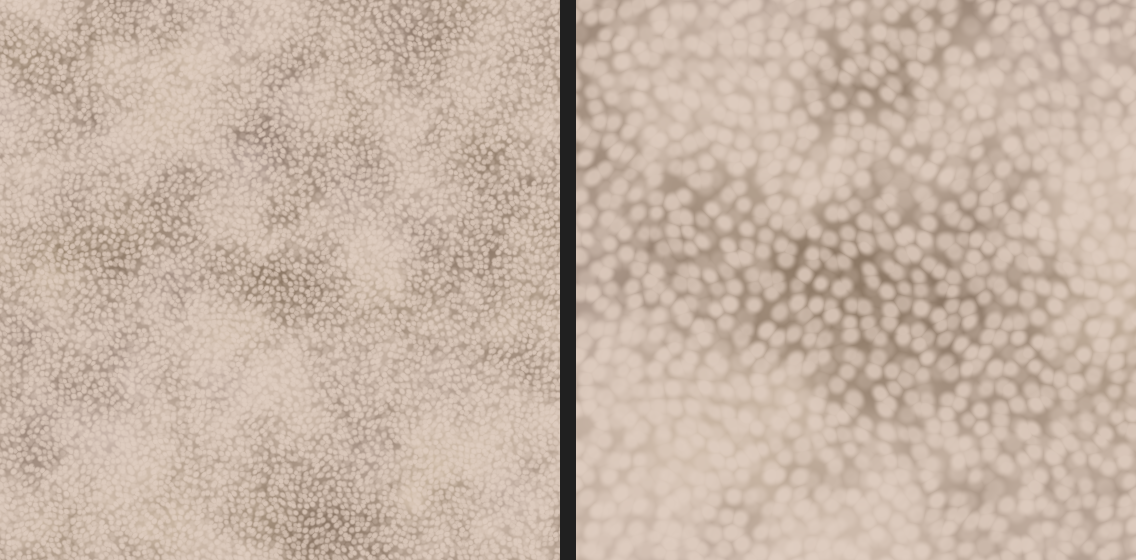
Left: the whole. Right: its middle third, enlarged.
A Shadertoy shader for this texture:

```glsl
// Pale beige stone surface: soft light grains over mottled brown patches.

vec3 hash3(vec2 cell) {
    vec3 q = fract(cell.xyx * vec3(0.1031, 0.1030, 0.0973));
    q += dot(q, q.yxz + 33.33);
    return fract((q.xxy + q.yzz) * q.zyx);
}

// Cellular noise: signed smooth blobs, one per jittered cell
float blobs(vec2 p) {
    vec2 cell = floor(p);
    float sum = 0.0;
    for (int y = -1; y <= 1; y++)
    for (int x = -1; x <= 1; x++) {
        vec2 id = cell + vec2(x, y);
        vec3 rnd = hash3(id + 71.0);
        vec2 d = p - id - rnd.xy;
        float falloff = max(0.0, 1.0 - dot(d, d));
        sum += (rnd.z * 2.0 - 1.0) * falloff * falloff * falloff;
    }
    return sum;
}

// Soft round grains with varied size and strength, some missing
float grains(vec2 p) {
    vec2 cell = floor(p);
    float cover = 0.0;
    for (int y = -1; y <= 1; y++)
    for (int x = -1; x <= 1; x++) {
        vec2 id = cell + vec2(x, y);
        vec3 rnd = hash3(id + 13.0);
        vec2 center = id + 0.5 + 0.8 * (rnd.xy - 0.5);
        float radius = mix(0.43, 0.54, fract(rnd.z * 17.0));
        float strength = step(0.1, rnd.z) * mix(0.7, 1.0, rnd.z);
        float disc = 1.0 - smoothstep(radius - 0.26, radius + 0.2, length(p - center));
        cover = max(cover, strength * disc);
    }
    return cover;
}

void mainImage(out vec4 fragColor, in vec2 fragCoord) {
    vec2 uv = fragCoord / iResolution.y;

    // Layered patches, bent slightly so their outlines stay ragged
    vec2 p = uv + 0.012 * vec2(blobs(uv * 21.0 + 5.0), blobs(uv * 21.0 + 47.0));
    float patches = 0.50 * blobs(p * 5.0 + 3.0)
                  + 0.40 * blobs(p * 11.0 + 19.0)
                  + 0.30 * blobs(p * 24.0 + 31.0)
                  + 0.16 * blobs(p * 50.0 + 57.0);
    float shade = smoothstep(-0.75, 0.95, patches);

    // Ground between the grains, with a faint ochre drift
    vec3 ground = mix(vec3(0.81, 0.735, 0.675), vec3(0.54, 0.46, 0.395), shade);
    ground += blobs(uv * 9.0 + 83.0) * vec3(0.004, 0.004, -0.012);

    // Blurred lower grains, then the clearer upper ones
    vec3 grainColor = mix(vec3(0.875, 0.805, 0.755), vec3(0.84, 0.765, 0.71), shade);
    float lower = grains(mat2(0.8, 0.6, -0.6, 0.8) * uv * 88.0 + 140.0);
    float upper = grains(uv * 98.0 + 0.25 * sin(uv.yx * 61.0));
    vec3 color = mix(ground, grainColor, lower * mix(0.6, 0.3, shade));
    color = mix(color, grainColor, upper * 0.95);

    fragColor = vec4(color, 1.0);
}
```
